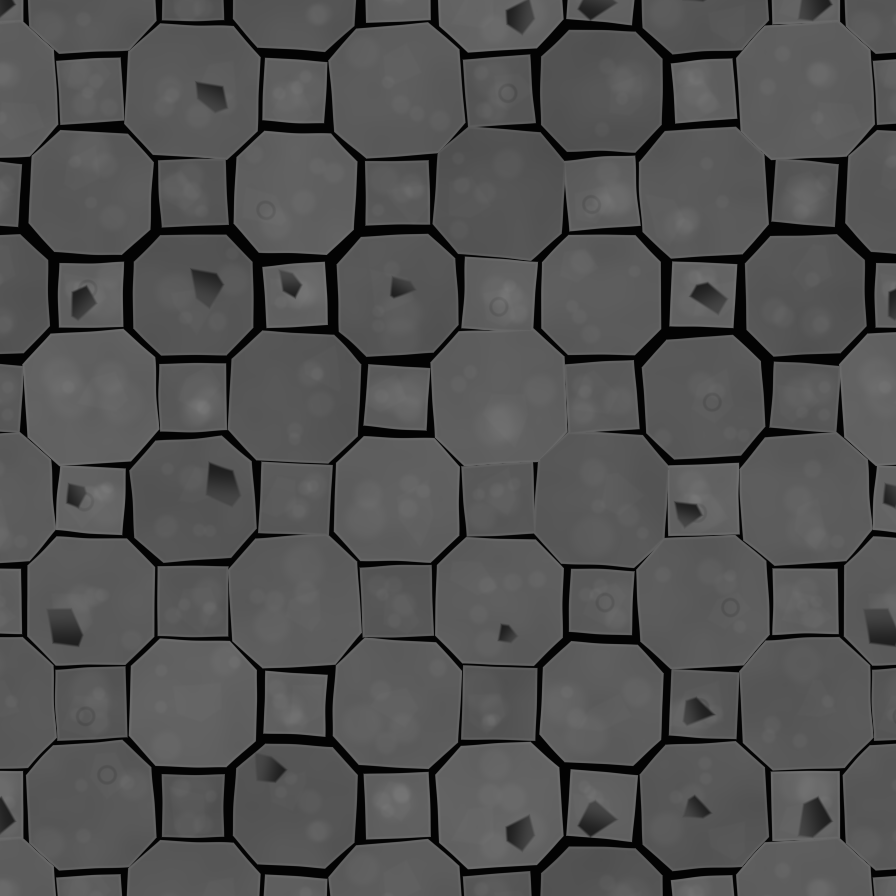
This texture is drawn by a WebGL 2 fragment shader. Its source:

```glsl
#version 300 es
precision highp float;
// Worn grey octagon-and-square paving with uneven black joints, soft stains and chips.

uniform vec2 u_resolution;
out vec4 outColor;

const float CELLS = 8.777;                 // lattice cells across the canvas
const float PERIOD = 8.0;                  // cells before the pattern repeats
const vec2 ORIGIN = vec2(0.1016, 0.8984);  // centre of one square tile
const vec2 OCTAGON_SIZE = vec2(0.585, 0.667);  // smallest and largest half width
const vec2 SQUARE_SIZE = vec2(0.300, 0.362);
const float DIAGONAL_RATIO = 1.1;          // reach of the octagon's cut corners
const float MAX_TILT = 0.085;
const float EDGE_WOBBLE = 0.02;
const float RIM_WIDTH = 0.022;
const float RIM_LIGHT = 0.035;
const vec2 TILE_TONE = vec2(0.325, 0.378);
const float JOINT_TONE = 0.01;
const vec2 CHIP_TONE = vec2(0.12, 0.27);
const float CHIP_CHANCE = 0.22;
const float RING_CHANCE = 0.15;
const int STAINS = 5;
const float STAIN_LIGHT = 0.022;

vec3 hash(vec2 p, float seed) {
    vec3 q = fract(vec3(p.xyx + seed * 7.31 + 1.7) * vec3(0.1031, 0.1030, 0.0973));
    q += dot(q, q.yxz + 33.33);
    return fract((q.xxy + q.yzz) * q.zyx);
}

// Value noise that repeats with the tiling; freq is whole
float noise(vec2 p, float freq, float seed) {
    p *= freq;
    vec2 i = floor(p), f = fract(p);
    f = f * f * (3.0 - 2.0 * f);
    float wrap = PERIOD * freq;
    float a = hash(mod(i, wrap), seed).x;
    float b = hash(mod(i + vec2(1, 0), wrap), seed).x;
    float c = hash(mod(i + vec2(0, 1), wrap), seed).x;
    float d = hash(mod(i + 1.0, wrap), seed).x;
    return mix(mix(a, b, f.x), mix(c, d, f.x), f.y);
}

mat2 rotate(float a) {
    float c = cos(a), s = sin(a);
    return mat2(c, s, -s, c);
}

bool isOctagon(vec2 id) {
    return mod(id.x + id.y, 2.0) > 0.5;
}

// Distance to a randomly sized and tilted tile
float tileDistance(vec2 p, vec2 id) {
    vec3 rnd = hash(id, 1.0);
    p = abs(rotate((rnd.y * 2.0 - 1.0) * MAX_TILT) * p);
    float side = max(p.x, p.y);
    if (!isOctagon(id)) return side - mix(SQUARE_SIZE.x, SQUARE_SIZE.y, rnd.x);
    float h = mix(OCTAGON_SIZE.x, OCTAGON_SIZE.y, rnd.x);
    return max(side - h, (p.x + p.y) * 0.7071 - h * DIAGONAL_RATIO);
}

// Irregular five-sided flake
float flakeDistance(vec2 p, vec2 id, float radius, float seed) {
    float d = -1.0;
    for (int k = 0; k < 5; k++) {
        vec3 rnd = hash(id, seed + float(k));
        float a = 1.2566 * (float(k) + 0.7 * rnd.x);
        d = max(d, dot(p, vec2(cos(a), sin(a))) - radius * mix(0.55, 1.1, rnd.y));
    }
    return d;
}

float tileTone(vec2 p, vec2 id, vec2 world) {
    float reach = isOctagon(id) ? 0.42 : 0.2;
    float tone = mix(TILE_TONE.x, TILE_TONE.y, hash(id, 2.0).x);
    tone += 0.03 * (noise(world, 2.0, 3.0) - 0.5) + 0.012 * (noise(world, 5.0, 4.0) - 0.5);

    // Pale round stains
    for (int k = 0; k < STAINS; k++) {
        vec3 rnd = hash(id, 10.0 + float(k));
        float r = mix(0.07, 0.25, rnd.z * rnd.z);
        float dist = length(p - (rnd.xy * 2.0 - 1.0) * reach);
        tone += STAIN_LIGHT * (1.0 - smoothstep(r * 0.55, r * 1.1, dist));
    }

    // Faint facet and ring
    vec3 spot = hash(id, 20.0);
    vec2 q = p - (spot.xy * 2.0 - 1.0) * reach * 0.8;
    tone += 0.012 * (1.0 - smoothstep(-0.01, 0.02, flakeDistance(q, id, 0.2, 21.0)));
    float ring = 1.0 - smoothstep(0.005, 0.025, abs(length(q) - 0.08));
    tone -= 0.04 * ring * step(spot.z, RING_CHANCE);

    // Dark chip, shaded from one side to the other
    vec3 chip = hash(id, 30.0);
    q = p - (chip.xy * 2.0 - 1.0) * reach * 0.8;
    float r = mix(0.10, 0.18, hash(id, 31.0).x);
    float mask = 1.0 - smoothstep(-0.015, 0.02, flakeDistance(q, id, r, 32.0));
    vec2 slope = rotate(6.2832 * hash(id, 38.0).x) * q;
    float shade = mix(CHIP_TONE.x, CHIP_TONE.y, smoothstep(-r, r, slope.x));
    return mix(tone, shade, mask * step(chip.z, CHIP_CHANCE));
}

void main() {
    vec2 world = (gl_FragCoord.xy / u_resolution - ORIGIN) * CELLS;
    float pixel = CELLS / min(u_resolution.x, u_resolution.y);
    vec2 wobble = vec2(noise(world, 3.0, 5.0), noise(world, 3.0, 6.0)) - 0.5;
    vec2 p = world + EDGE_WOBBLE * wobble;

    // The tile reaching furthest over this point lies on top
    float d = 10.0;
    vec2 local = vec2(0), tile = vec2(0);
    for (int k = 0; k < 9; k++) {
        vec2 cell = floor(p + 0.5) + vec2(k % 3 - 1, k / 3 - 1);
        vec2 id = mod(cell, PERIOD);
        float dist = tileDistance(p - cell, id);
        if (dist < d) { d = dist; local = p - cell; tile = id; }
    }

    float tone = tileTone(local, tile, world);
    tone += RIM_LIGHT * (1.0 - smoothstep(0.0, RIM_WIDTH, abs(d + 0.5 * RIM_WIDTH)));
    float cover = 1.0 - smoothstep(-0.7, 0.7, d / pixel);
    outColor = vec4(vec3(mix(JOINT_TONE, tone, cover)), 1.0);
}
```
